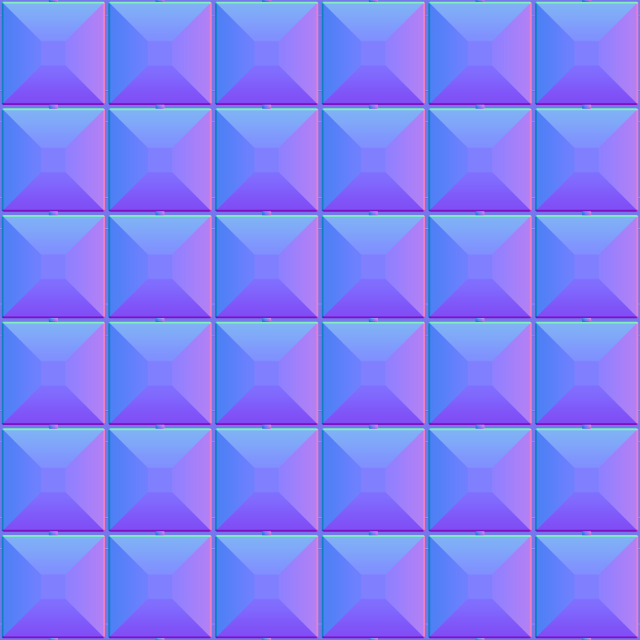
Give the GLSL for this texture map, as a Shadertoy shader.

```glsl
// Normal map of a six by six grid of bevelled pyramid tiles with flat tops.
// Each cell turns its distance to the tile edge into a slope, then a normal;
// small studs and thin ridges sit in the flat joints between the tiles.

float hash(vec2 p) {
    return fract(sin(dot(p, vec2(127.1, 311.7))) * 43758.5453);
}

// Signed distance to a box with rounded corners
float roundBox(vec2 p, vec2 halfSize, float radius) {
    vec2 q = abs(p) - halfSize + radius;
    return length(max(q, 0.0)) + min(max(q.x, q.y), 0.0) - radius;
}

// Surface slope of one tile, p measured from its centre
vec2 tileSlope(vec2 p, float depth) {
    vec2 a = abs(p);
    float inset = -roundBox(p, vec2(0.484), 0.02);
    float d = max(a.x, a.y);

    // Four faces, steeper toward the outside, around a flat square
    vec2 axis = a.x > a.y ? vec2(sign(p.x), 0.0) : vec2(0.0, sign(p.y));
    float face = mix(0.12, 0.44, smoothstep(0.08, 0.52, d)) * depth;
    vec2 slope = axis * face * smoothstep(0.108, 0.120, d);

    // Steep rim that follows the rounded corners
    vec2 corner = max(a - 0.464, 0.0);
    vec2 outward = sign(p) * corner / max(length(corner), 1e-4);
    float rim = smoothstep(0.021, 0.011, inset);
    return mix(slope, outward * 1.75, rim) * step(0.0, inset);
}

vec3 surface(vec2 uv) {
    vec2 cell = mod(floor(uv), 6.0);
    vec2 p = fract(uv) - 0.5;
    float depth = 0.97 + 0.06 * hash(cell);
    vec2 slope = tileSlope(p, depth);
    float shade = 1.0;

    if (roundBox(p, vec2(0.484), 0.02) > 0.0) {
        shade = 0.93;
        // Thin ridges across the vertical joints
        float ridge = abs(p.y) - 0.354;
        if (abs(p.x) > 0.484 && abs(ridge) < 0.006) {
            slope.y = 0.35 * sign(p.y) * sign(ridge);
            shade = 1.0;
        }
    }

    // Rounded stud in the middle of each horizontal joint
    vec2 s = vec2(p.x, fract(uv.y + 0.5) - 0.5);
    if (roundBox(s, vec2(0.043, 0.019), 0.008) < 0.0) {
        float bend = s.x / 0.043;
        slope = vec2(bend * (0.35 + 0.75 * abs(bend)), s.y * 14.0);
        shade = 0.97;
    }

    vec3 normal = normalize(vec3(slope, 1.0));
    return (normal * 0.5 + 0.5) * shade;
}

void mainImage(out vec4 fragColor, in vec2 fragCoord) {
    // Average a small grid of samples to smooth the edges
    vec3 color = vec3(0.0);
    for (int j = 0; j < 4; j++) {
        for (int i = 0; i < 4; i++) {
            vec2 offset = (vec2(i, j) + 0.5) / 4.0 - 0.5;
            color += surface((fragCoord + offset) / iResolution.xy * 6.0);
        }
    }
    fragColor = vec4(color / 16.0, 1.0);
}
```
